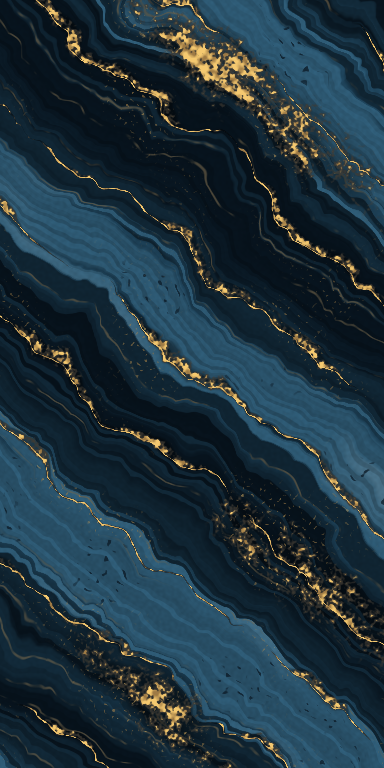
Reproduce this texture procedurally as a WebGL 2 fragment shader.

```glsl
#version 300 es
precision highp float;
// Dark blue agate: wavy diagonal strata with grainy gold veins, clumps and dust.
#define ACROSS vec2(0.64, 0.77)
#define BAND_GAP 0.67
#define BAND_CENTRE 1.22
#define VEIN_GAP 0.235
#define VEIN_START 0.19
#define WARP 0.06
#define LOBES 0.034
#define LAYERS 32.0
#define FINE_LAYERS 95.0
#define VEIN_WIDTH 0.0024
#define VEIN_SWELL 0.017
#define DUST 0.6

uniform vec2 u_resolution;
out vec4 fragColor;

float hash(vec2 c) {
  vec3 a = fract(c.xyx * 0.1031);
  a += dot(a, a.yzx + 33.33);
  return fract((a.x + a.y) * a.z);
}

float cornerSlope(vec2 cell, vec2 offset) {
  float angle = 6.2832 * hash(cell);
  return dot(vec2(cos(angle), sin(angle)), offset);
}

// Gradient noise, about -1 to 1
float noise(vec2 p) {
  vec2 i = floor(p), f = p - i, e = vec2(1, 0);
  vec2 u = f * f * f * (f * (f * 6.0 - 15.0) + 10.0);
  float low = mix(cornerSlope(i, f), cornerSlope(i + e, f - e), u.x);
  float high = mix(cornerSlope(i + e.yx, f - e.yx), cornerSlope(i + 1.0, f - 1.0), u.x);
  return 1.4 * mix(low, high, u.y);
}

// Random tone per layer, with a narrow transition
float strata(float x, float seed) {
  float i = floor(x);
  return mix(hash(vec2(i, seed)), hash(vec2(i + 1.0, seed)), smoothstep(0.65, 1.0, x - i));
}

// Depth across the bands, bent by broad waves and small lobes
float bentDepth(vec2 q) {
  float d = q.y + WARP * noise(q * vec2(1.6, 1.2) + 3.7);
  q.x += 0.05 * noise(q * vec2(5.0, 7.0) + 33.0);
  d += LOBES * noise(q * vec2(4.5, 2.8) + 11.0);
  d += 0.75 * LOBES * noise(q * vec2(9.0, 4.5) + 5.0);
  d += 0.5 * LOBES * (0.3 - abs(noise(q * vec2(13.0, 7.0) + 21.0)));
  return d + 0.005 * noise(q * vec2(32.0, 22.0));
}

float clump(vec2 q, vec2 centre, vec2 size) {
  vec2 r = (q - centre) / size;
  return exp(-dot(r, r));
}

vec3 stoneColour(float tone, float pale) {
  vec3 c = mix(vec3(0.026, 0.072, 0.11), vec3(0.062, 0.145, 0.2), smoothstep(0.05, 0.45, tone));
  c = mix(c, vec3(0.11, 0.245, 0.33), smoothstep(0.62, 0.77, tone));
  c = mix(c, vec3(0.165, 0.325, 0.42), smoothstep(0.79, 0.83, tone));
  return mix(c, vec3(0.28, 0.42, 0.5), pale * smoothstep(0.74, 0.88, tone));
}

void main() {
  vec2 p = gl_FragCoord.xy / u_resolution.x;
  float pixel = 1.0 / u_resolution.x;
  vec2 q = vec2(dot(p, vec2(ACROSS.y, -ACROSS.x)), dot(p, ACROSS));
  float depth = bentDepth(q);
  vec2 flow = vec2(q.x, depth);

  // Broad bands broken into layers
  float band = 0.5 + 0.5 * cos(6.2832 * (depth - BAND_CENTRE) / BAND_GAP);
  band += 0.08 * noise(flow * vec2(1.5, 4.0) + 70.0);
  float plateau = smoothstep(0.84, 0.91, band);
  float squeeze = depth + 0.03 * noise(q * vec2(2.5, 3.0) + 40.0);
  float layer = strata(squeeze * LAYERS, 2.0);
  float fine = strata(squeeze * FINE_LAYERS, 9.0);
  float tone = 0.1 + 0.8 * band;
  tone += (0.55 * (layer - 0.5) + 0.3 * (fine - 0.5)) * (1.0 - 0.85 * plateau);
  float pale = smoothstep(0.15, 0.7, noise(flow * vec2(1.8, 6.0) + 14.0)) * layer;
  vec3 colour = stoneColour(tone, pale);
  colour *= 0.88 + 0.24 * fine + 0.06 * noise(q * 90.0);

  // Tan hairlines between some layers
  float lineAt = squeeze * 0.6 * LAYERS;
  float lineId = round(lineAt);
  float lineGap = abs(lineAt - lineId) / (0.6 * LAYERS);
  float hairline = 1.0 - smoothstep(0.0005, 0.001 + 1.2 * pixel, lineGap);
  hairline *= step(0.35, hash(vec2(lineId, 31.0))) * (1.0 - plateau);
  hairline *= smoothstep(-0.3, 0.4, noise(vec2(q.x * 5.0, lineId * 3.3)) + 0.5 * noise(q * 40.0));
  colour = mix(colour, vec3(0.46, 0.4, 0.29), 0.6 * hairline);

  // Dark flecks on the pale bands
  float fleck = smoothstep(0.45, 0.65, noise(flow * vec2(48.0, 80.0)));
  fleck *= smoothstep(0.0, 0.4, noise(flow * vec2(4.0, 7.0) + 60.0));
  colour = mix(colour, vec3(0.05, 0.11, 0.16), 0.8 * fleck * plateau);

  // Gold coverage: thin vein cores with one-sided grainy swellings, then clumps
  float veinAt = (depth - VEIN_START) / VEIN_GAP;
  float veinId = round(veinAt);
  float veinGap = (veinAt - veinId) * VEIN_GAP + 0.02 * noise(vec2(q.x * 4.0, veinId * 7.3));
  float swell = noise(vec2(q.x * 3.2 + veinId * 5.1, veinId * 3.7));
  float spread = VEIN_WIDTH + VEIN_SWELL * smoothstep(-0.15, 0.5, swell);
  float core = veinGap / VEIN_WIDTH;
  float halo = (veinGap - 0.6 * spread) / spread;
  float cover = 0.85 * exp(-core * core) * smoothstep(-0.5, -0.1, swell);
  cover = max(cover, 0.58 * exp(-halo * halo) * smoothstep(-0.15, 0.3, swell));
  float clumps = 0.95 * clump(q, vec2(-0.65, 1.77), vec2(0.38, 0.075));
  clumps += 0.75 * clump(q, vec2(0.3, 0.89), vec2(0.28, 0.08));
  clumps += 0.6 * clump(q, vec2(0.2, 0.38), vec2(0.3, 0.08));
  cover = max(cover, clumps * (0.65 + 0.7 * noise(flow * vec2(6.0, 14.0) + 8.0)));

  // Ragged grains, brown sediment and loose dust
  float grain = 0.4 * noise(flow * vec2(24.0, 42.0)) + 0.45 * noise(q * 60.0 + 17.0);
  grain += 0.4 * noise(q * 115.0 + 9.0);
  float edge = cover - 0.54 + 0.75 * grain;
  float near = smoothstep(0.06, 0.25, cover);
  float gold = smoothstep(-0.03, 0.16, edge) * near;
  float dust = smoothstep(0.42, 0.7, noise(q * 110.0 + 3.0));
  dust *= smoothstep(0.0, 0.6, noise(flow * vec2(3.0, 7.0) + 27.0) + 0.7 * clumps);
  gold = max(gold, DUST * dust * (1.0 - 0.8 * plateau));

  colour *= 1.0 - 0.4 * smoothstep(0.08, 0.4, cover);
  colour = mix(colour, vec3(0.25, 0.23, 0.2), 0.75 * near * smoothstep(-0.32, -0.04, edge));
  float shine = smoothstep(-0.4, 0.6, noise(q * 55.0 + 50.0) + 0.8 * edge);
  vec3 goldColour = mix(vec3(0.62, 0.48, 0.27), vec3(0.96, 0.79, 0.44), shine);
  fragColor = vec4(mix(colour, goldColour, gold), 1.0);
}
```
